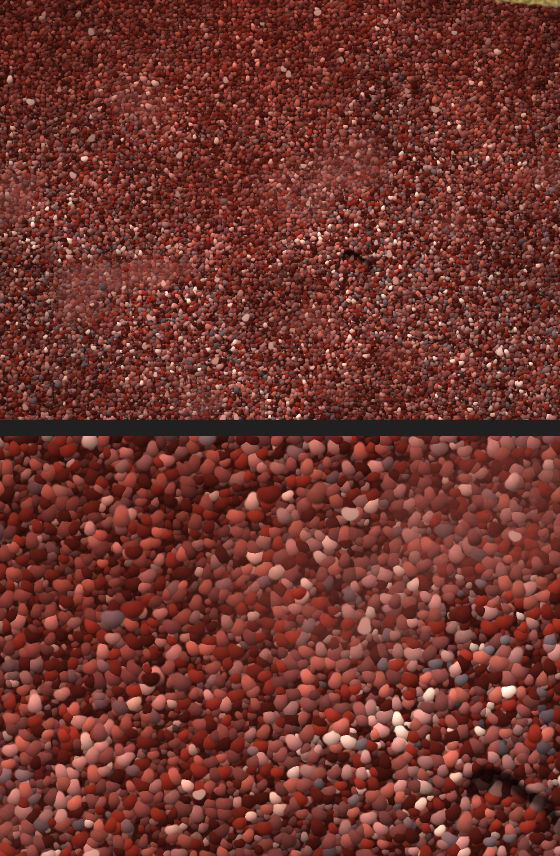
Top: the whole. Bottom: its middle third, enlarged.
Give the GLSL for this texture, as a Shadertoy shader.

```glsl
// Slope of loose red volcanic gravel with dusty patches and scattered pale stones.

const vec3 DARK_RED   = vec3(0.25, 0.08, 0.06);
const vec3 RUST       = vec3(0.46, 0.14, 0.10);
const vec3 MAROON     = vec3(0.45, 0.24, 0.22);
const vec3 CLAY       = vec3(0.60, 0.31, 0.26);
const vec3 ROSE_GREY  = vec3(0.63, 0.43, 0.40);
const vec3 PALE_STONE = vec3(0.84, 0.68, 0.61);
const vec3 SLATE      = vec3(0.36, 0.31, 0.32);
const vec3 DRY_GRASS  = vec3(0.66, 0.57, 0.34);
const vec2 LIGHT_DIR  = vec2(-0.45, 0.89);

float hash(vec2 p) {
    vec3 q = fract(p.xyx * vec3(0.1031, 0.1030, 0.0973));
    q += dot(q, q.yzx + 33.33);
    return fract((q.x + q.y) * q.z);
}

vec2 hash2(vec2 p) {
    return vec2(hash(p + 17.3), hash(p + 71.9));
}

float cornerSlope(vec2 corner, vec2 offset) {
    float angle = 6.2832 * hash(corner);
    return dot(vec2(cos(angle), sin(angle)), offset);
}

float gradientNoise(vec2 p) {
    vec2 i = floor(p), f = p - i;
    vec2 u = f * f * f * (f * (f * 6.0 - 15.0) + 10.0);
    vec2 e = vec2(0.0, 1.0);
    return mix(mix(cornerSlope(i, f), cornerSlope(i + e.yx, f - e.yx), u.x),
               mix(cornerSlope(i + e.xy, f - e.xy), cornerSlope(i + 1.0, f - 1.0), u.x), u.y);
}

float fbm(vec2 p) {
    float sum = 0.0, amplitude = 1.0;
    for (int k = 0; k < 4; k++) {
        sum += amplitude * gradientNoise(p);
        p = p * 2.03 + 11.7;
        amplitude *= 0.5;
    }
    return sum;
}

// Picks a mineral colour; redness shifts grey and rose grains to rust.
vec3 grainColour(float pick, float redness) {
    vec3 c = DARK_RED;
    c = mix(c, RUST, step(0.13, pick));
    c = mix(c, MAROON, step(0.33, pick));
    c = mix(c, CLAY, step(0.59, pick));
    c = mix(c, ROSE_GREY, step(0.75, pick));
    c = mix(c, SLATE, step(0.90, pick));
    c = mix(c, PALE_STONE, step(0.955, pick));
    return mix(c, RUST * (0.65 + 0.6 * pick), redness * 0.75);
}

// Lit, irregular grains on a jittered grid: colour in rgb, cover in a.
vec4 grains(vec2 p, float density, float coverage, vec2 sizes, float redness) {
    vec2 q = p * density + density, cell = floor(q);
    vec2 nearestId = cell, nearestOffset = vec2(0.0);
    float nearest = 10.0;
    for (int j = -1; j <= 1; j++)
    for (int i = -1; i <= 1; i++) {
        vec2 id = cell + vec2(i, j);
        if (hash(id + 5.1) > coverage) continue;
        vec2 d = q - id - 0.5 - 0.75 * (hash2(id) - 0.5);
        float turn = 6.2832 * hash(id + 31.7);
        float angle = atan(d.y, d.x) - turn;
        float outline = 1.0 + 0.16 * cos(2.0 * angle) + 0.09 * sin(3.0 * angle + turn);
        float radius = mix(sizes.x, sizes.y, hash(id + 43.3)) * outline;
        float reach = length(d) / radius;
        if (reach < nearest) {
            nearest = reach;
            nearestId = id;
            nearestOffset = d / radius;
        }
    }
    float shade = 0.96 + 0.40 * dot(nearestOffset, LIGHT_DIR) - 0.16 * nearest * nearest;
    shade *= 0.85 + 0.4 * hash(nearestId + 57.7);
    vec3 colour = grainColour(hash(nearestId + 83.1), redness) * max(shade, 0.2);
    return vec4(colour, 1.0 - smoothstep(0.8, 1.1, nearest));
}

vec3 layer(vec3 below, vec4 above) {
    return mix(below, above.rgb, above.a);
}

// Shadowed rim of a small scooped hollow.
float hollowRim(vec2 p, vec2 centre, float radius) {
    vec2 d = p - centre;
    d.y += 0.5 * d.x + 0.012 * gradientNoise(p * 45.0);
    return smoothstep(0.012, 0.003, abs(length(d) - radius)) * smoothstep(0.0, radius, d.y);
}

vec3 gravel(vec2 p, float aspect) {
    float drift = fbm(p * 2.6 + 3.0);
    float redness = clamp(0.15 + 0.75 * smoothstep(0.45, 1.05, p.y) + 0.5 * drift, 0.0, 0.9);
    float dust = smoothstep(0.12, 0.6, fbm(p * vec2(3.0, 4.5) + 21.0)) * (1.0 - redness);

    // Fine grit, main grains, then pebbles and rare pale stones.
    vec4 grit = grains(p, 165.0, 1.0, vec2(0.45, 0.7), redness);
    vec3 c = layer(DARK_RED * 0.75, vec4(grit.rgb * 0.78, grit.a));
    c = layer(c, grains(p, 94.0, 0.9, vec2(0.40, 0.66), redness));
    c = mix(c, mix(MAROON, CLAY, 0.35) * (0.9 + 0.3 * grit.r), dust * 0.5);
    c = layer(c, grains(p + 7.0, 52.0, 0.12, vec2(0.25, 0.46), redness * 0.5));
    vec4 stone = grains(p + 13.0, 44.0, 0.025, vec2(0.20, 0.42), 0.0);
    c = layer(c, vec4(mix(stone.rgb, PALE_STONE, 0.65), stone.a));

    // Hollow, broad tonal drift, darker borders and dry grass at the far edge.
    c *= 1.0 - 0.7 * hollowRim(p, vec2(0.64 * aspect, 0.35), 0.04);
    vec2 border = (p - vec2(0.5 * aspect, 0.45)) / vec2(aspect, 1.0);
    c *= 1.12 + 0.22 * fbm(p * 4.0 + 40.0) - 0.55 * dot(border, border);
    float crest = 0.985 - 0.12 * (p.x / aspect - 0.95) + 0.006 * gradientNoise(p * 40.0);
    float grass = smoothstep(0.0, 0.008, p.y - crest) * smoothstep(0.86, 0.91, p.x / aspect);
    return mix(c, DRY_GRASS * (0.9 + 0.5 * gradientNoise(p * 90.0)), grass);
}

void mainImage(out vec4 fragColor, in vec2 fragCoord) {
    float aspect = iResolution.x / iResolution.y;
    vec3 sum = vec3(0.0);
    // Four samples per pixel smooth the grain edges.
    for (int k = 0; k < 4; k++) {
        vec2 shift = vec2(k % 2, k / 2) * 0.5 - 0.25;
        sum += gravel((fragCoord + shift) / iResolution.y, aspect);
    }
    fragColor = vec4(clamp(sum * 0.25, 0.0, 1.0), 1.0);
}
```
